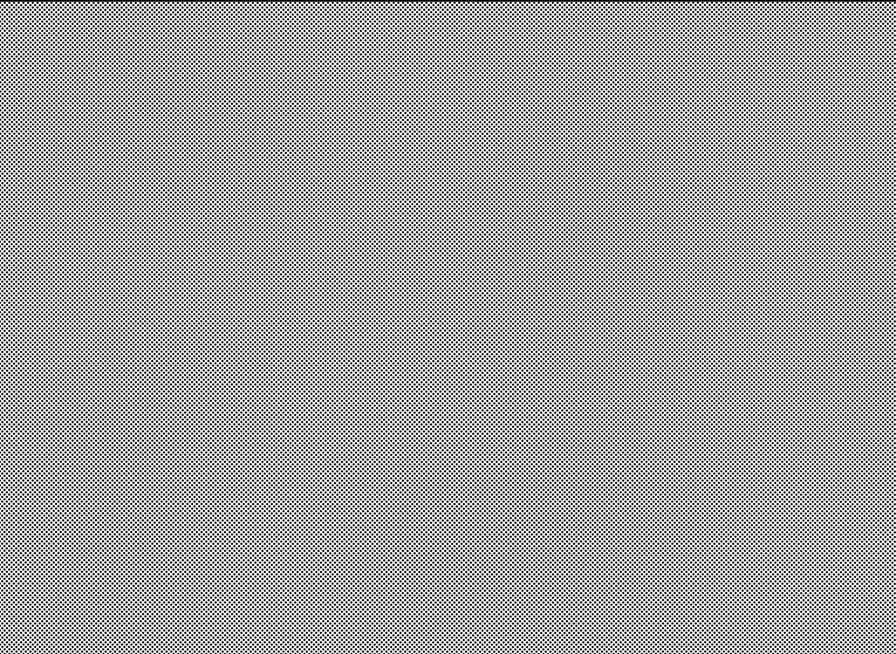
A Shadertoy shader for this pattern:

```glsl
vec2 gradientAt(vec2 cell) {
    float angle = 6.2832 * fract(sin(dot(cell, vec2(127.1, 311.7))) * 437.58);
    return vec2(cos(angle), sin(angle));
}

float gradientNoise(vec2 p) {
    vec2 i = floor(p), f = fract(p);
    vec2 u = f * f * (3.0 - 2.0 * f);
    float a = dot(gradientAt(i), f);
    float b = dot(gradientAt(i + vec2(1, 0)), f - vec2(1, 0));
    float c = dot(gradientAt(i + vec2(0, 1)), f - vec2(0, 1));
    float d = dot(gradientAt(i + vec2(1, 1)), f - vec2(1, 1));
    return mix(mix(a, b, u.x), mix(c, d, u.x), u.y);
}

// Signed distance to dots at the corners and centre of each unit cell
float staggeredDots(vec2 p, float radius) {
    vec2 corner = fract(p + 0.5) - 0.5;
    vec2 centre = fract(p) - 0.5;
    return min(length(corner), length(centre)) - radius;
}

void mainImage(out vec4 fragColor, in vec2 fragCoord) {
    vec2 uv = fragCoord / iResolution.xy;
    vec2 cellsPerPixel = vec2(191.25, 139.6) / iResolution.xy;
    float radius = 0.243 + 0.005 * gradientNoise(uv * vec2(4.0, 3.0));

    // Slow drift of the screen, a small fraction of a cell
    vec2 drift = 0.12 * vec2(gradientNoise(uv * 3.0 + 7.0), gradientNoise(uv * 3.0 + 19.0));

    // Average the fine screen over a slightly widened pixel footprint
    const int taps = 6;
    float tapWidth = 1.2 / float(taps);
    float ink = 0.0;
    for (int y = 0; y < taps; y++) {
        for (int x = 0; x < taps; x++) {
            vec2 offset = (vec2(x, y) + 0.5) * tapWidth - 0.6;
            float dist = staggeredDots((fragCoord + offset) * cellsPerPixel + drift, radius);
            ink += clamp(0.5 - dist / (tapWidth * cellsPerPixel.x), 0.0, 1.0);
        }
    }
    ink /= float(taps * taps);

    // Thin dark band along the upper edge
    float pixel = 1.0 / iResolution.y;
    float band = smoothstep(-0.5 * pixel, 0.5 * pixel, uv.y - 0.9975);
    fragColor = vec4(mix(vec3(1.0 - ink), vec3(0.02), band), 1.0);
}
```
